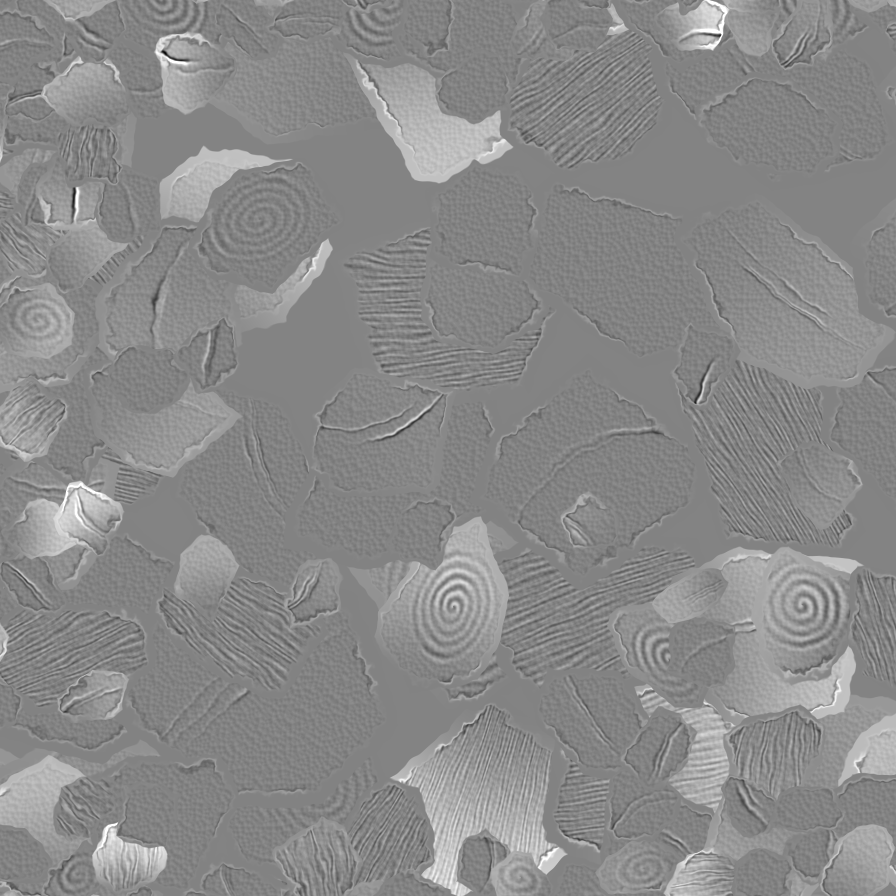
Give the GLSL for this texture map, as a Shadertoy shader.

```glsl
// Patchwork relief map: grey irregular plates stamped over each other,
// some with light ramps, carrying embossed grain, fibres, rings or creases.
// Three jittered grids of polygons are painted from large to small.

float hash(vec2 p) {
    return fract(sin(dot(p, vec2(127.1, 311.7))) * 43758.5);
}

vec3 hash3(vec2 p) {
    return vec3(hash(p), hash(p + 19.7), hash(p + 47.3));
}

mat2 rotate(float a) {
    return mat2(cos(a), sin(a), -sin(a), cos(a));
}

// Layered sines, roughly -1 to 1
float waves(vec2 p) {
    float sum = 0.0, amp = 0.5;
    for (int i = 0; i < 4; i++) {
        p = mat2(0.8, 0.6, -0.6, 0.8) * p * 1.7 + 1.3;
        sum += amp * sin(p.x + 1.5 * sin(p.y));
        amp *= 0.65;
    }
    return sum;
}

// Distance to the nearest jittered cell point
float cellular(vec2 p) {
    vec2 cell = floor(p);
    float nearest = 2.0;
    for (int y = -1; y <= 1; y++)
        for (int x = -1; x <= 1; x++) {
            vec2 n = cell + vec2(x, y);
            nearest = min(nearest, length(n + hash3(n).xy - p));
        }
    return nearest;
}

// Paired bright and dark line across a signed distance
float emboss(float x, float width) {
    x /= width;
    return 2.0 * x * exp(-x * x);
}

void stamp(vec2 p, vec2 centre, float r, vec2 id, float grain, float px, inout float tone) {
    if (length(p - centre) > r * 1.3) return;
    vec3 h = hash3(id), g = hash3(id + 7.9);
    vec2 q = rotate(6.283 * h.x) * (p - centre);
    q.y *= 1.0 + 0.5 * h.y;

    // Irregular polygon hull
    float d = -1.0;
    for (int k = 0; k < 8; k++) {
        vec2 v = hash3(id + float(k) * 3.1).xy;
        float a = (float(k) + 0.7 * v.x) * 0.785;
        d = max(d, dot(q, vec2(cos(a), sin(a))) - r * (0.62 + 0.33 * v.y));
    }
    d += 0.0035 * waves(p * 45.0 + id);
    if (d > px) return;
    vec2 u = q / r;

    // Light ramp, rarer in the quiet middle
    float quiet = smoothstep(0.08, 0.3, length((centre - vec2(0.55, 0.62)) * vec2(0.8, 1.3)));
    float light = step(0.56, h.z) * (0.06 + 0.34 * g.x * g.x * g.x) * mix(0.15, 1.0, quiet);
    float t = 0.51 + light * smoothstep(-0.8, 0.7, u.x + 0.3 * u.y * u.y);

    // Grainy inner plate with a broken rim
    float e = d + r * 0.1 + 0.004 * waves(p * 90.0 + id);
    float inside = smoothstep(0.003, -0.003, e);
    float patchy = smoothstep(-0.1, 0.6, waves(p * 18.0 + id));
    float relief = 0.1 + 0.45 * light;
    t += inside * grain * 0.07 + emboss(e, 0.0025) * relief * (0.15 + patchy);

    if (g.y < 0.17) {
        // Fanned fibres
        float f = sin(q.y * 800.0 / (1.0 + 0.3 * u.x) + 4.0 * waves(u * vec2(2.0, 4.0)));
        t += inside * 0.13 * f * (0.5 + 0.6 * waves(q * vec2(40.0, 160.0)));
    } else if (g.y < 0.28) {
        // Spiral rings
        vec2 s = q + r * 0.2 * (g.zx - 0.5);
        float len = length(s) + 0.002 * waves(p * 40.0);
        float ring = sin(len * 480.0 + atan(s.y, s.x));
        t += inside * relief * ring * smoothstep(0.65, 0.5, len / r) * (0.35 + 0.65 * patchy);
    } else if (g.y < 0.68) {
        // Bent creases
        for (int k = 0; k < 3; k++) {
            float v = hash(id + float(k) + 0.37);
            float y = q.y - r * (0.5 * (g.z - 0.5) + 0.13 * float(k) * v);
            y += (g.x - 0.5) * q.x * u.x * 1.3 + 0.003 * waves(p * 50.0);
            float ends = smoothstep(0.75, 0.35, abs(u.x + v - 0.5));
            t += inside * emboss(y, 0.0026) * relief * 1.6 * ends * (0.3 + 0.7 * patchy);
        }
    }
    tone = mix(tone, t, smoothstep(px, -px, d));
}

void mainImage(out vec4 fragColor, in vec2 fragCoord) {
    float px = 1.0 / iResolution.y;
    vec2 p = fragCoord * px;
    float grain = cellular(p * 190.0) - cellular(p * 190.0 + 0.4);
    float tone = 0.515;

    // Large plates everywhere, small ones crowding the borders
    for (int layer = 0; layer < 3; layer++) {
        float count = layer == 0 ? 5.0 : layer == 1 ? 8.5 : 16.0;
        for (int j = 0; j < 9; j++) {
            vec2 cell = floor(p * count) + vec2(j % 3, j / 3) - 1.0;
            vec2 id = cell + float(layer) * 31.0 + 5.0;
            vec3 h = hash3(id + 0.61);
            vec2 centre = (cell + 0.5 + 0.5 * (h.xy - 0.5)) / count;
            float border = min(centre.x, 1.6 * min(centre.y, 1.0 - centre.y));
            float crowd = smoothstep(0.27, 0.04, border);
            float chance = layer == 0 ? 1.0 : layer == 1 ? 0.3 + 0.3 * crowd : 0.04 + 0.7 * crowd;
            if (h.z < chance)
                stamp(p, centre, (0.7 + 0.25 * hash(id + 0.23)) / count, id, grain, px, tone);
        }
    }
    fragColor = vec4(vec3(clamp(tone, 0.0, 1.0)), 1.0);
}
```
